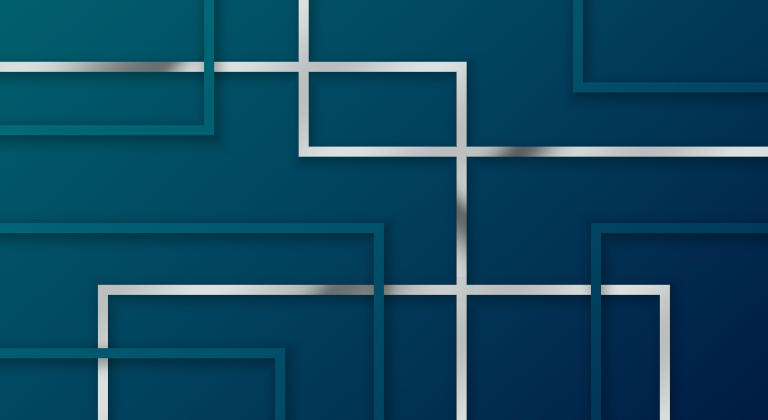
Give the GLSL for this background, as a WebGL 2 fragment shader.

```glsl
#version 300 es
precision highp float;

uniform vec2 u_resolution;
out vec4 fragColor;

const float HALF_WIDTH = 0.012;
const vec2 SHADOW_SHIFT = vec2(0.006, -0.010);

// Band along the two edges of a quadrant that opens from corner towards side
float bendDistance(vec2 p, vec2 corner, vec2 side) {
  vec2 q = (p - corner) * side;
  return abs(min(q.x, q.y)) - HALF_WIDTH;
}

// Arch with two legs, open at the bottom
float archDistance(vec2 p, vec2 top, float halfSpan) {
  return bendDistance(vec2(abs(p.x - top.x), p.y), vec2(halfSpan, top.y), vec2(-1.0));
}

float silverDistance(vec2 p) {
  float d = bendDistance(p, vec2(1.099, 0.841), vec2(-1.0));
  d = min(d, bendDistance(p, vec2(0.723, 0.639), vec2(1.0)));
  return min(d, archDistance(p, vec2(0.914, 0.310), 0.669));
}

float coverage(float d, float pixel) {
  return 1.0 - smoothstep(-0.6 * pixel, 0.6 * pixel, d);
}

float softShadow(float d, float reach) {
  float s = 1.0 - smoothstep(-0.012, reach, d);
  return s * s;
}

// Slanted dark reflection with its own fade length on either side
float reflection(vec2 p, vec2 centre, vec2 along, float before, float after) {
  vec2 q = p - centre;
  float across = dot(q, vec2(-along.y, along.x));
  float s = dot(q, along) - 0.8 * across;
  float fade = s / (s < 0.0 ? before : after);
  return exp(-fade * fade) * step(abs(across), 0.03);
}

vec3 metal(vec2 p) {
  float dark = 0.75 * reflection(p, vec2(0.385, 0.841), vec2(1.0, 0.0), 0.17, 0.045);
  dark += 0.85 * reflection(p, vec2(1.099, 0.487), vec2(0.0, -1.0), 0.045, 0.085);
  dark += 0.90 * reflection(p, vec2(1.238, 0.639), vec2(1.0, 0.0), 0.060, 0.075);
  dark += 0.75 * reflection(p, vec2(0.800, 0.310), vec2(1.0, 0.0), 0.055, 0.170);
  float sheen = 0.80 + 0.065 * sin(13.0 * (p.x - p.y) - 0.8);
  vec3 bright = sheen * vec3(1.0, 1.015, 1.015);
  return mix(bright, vec3(0.30, 0.32, 0.33), clamp(dark, 0.0, 1.0));
}

// Diagonal ramp from teal to navy
vec3 backdrop(vec2 uv) {
  const vec3 teal = vec3(0.005, 0.375, 0.430);
  const vec3 ocean = vec3(0.005, 0.250, 0.365);
  const vec3 navy = vec3(0.000, 0.105, 0.265);
  float t = 0.62 * uv.x + 0.38 * (1.0 - uv.y);
  return t < 0.5 ? mix(teal, ocean, 2.0 * t) : mix(ocean, navy, 2.0 * t - 1.0);
}

void main() {
  vec2 uv = gl_FragCoord.xy / u_resolution;
  vec2 p = gl_FragCoord.xy / u_resolution.y;
  float pixel = 1.0 / u_resolution.y;
  vec3 base = backdrop(uv);
  vec3 color = base;

  // Silver bands and their shadow
  color *= 1.0 - 0.24 * softShadow(silverDistance(p - SHADOW_SHIFT), 0.045);
  color = mix(color, metal(p), coverage(silverDistance(p), pixel));

  // Teal bends above them: corner in xy, opening side in zw
  const vec4 bends[5] = vec4[5](
    vec4(0.498, 0.690, -1.0, 1.0),
    vec4(1.376, 0.792, 1.0, 1.0),
    vec4(0.902, 0.457, -1.0, -1.0),
    vec4(1.419, 0.457, 1.0, -1.0),
    vec4(0.667, 0.159, -1.0, -1.0));
  vec3 bendColor = base + vec3(0.0, 0.070, 0.055);
  for (int i = 0; i < 5; i++) {
    vec4 bend = bends[i];
    float shade = softShadow(bendDistance(p - SHADOW_SHIFT, bend.xy, bend.zw), 0.050);
    color *= 1.0 - 0.26 * shade;
    color = mix(color, bendColor, coverage(bendDistance(p, bend.xy, bend.zw), pixel));
  }

  fragColor = vec4(color, 1.0);
}
```
